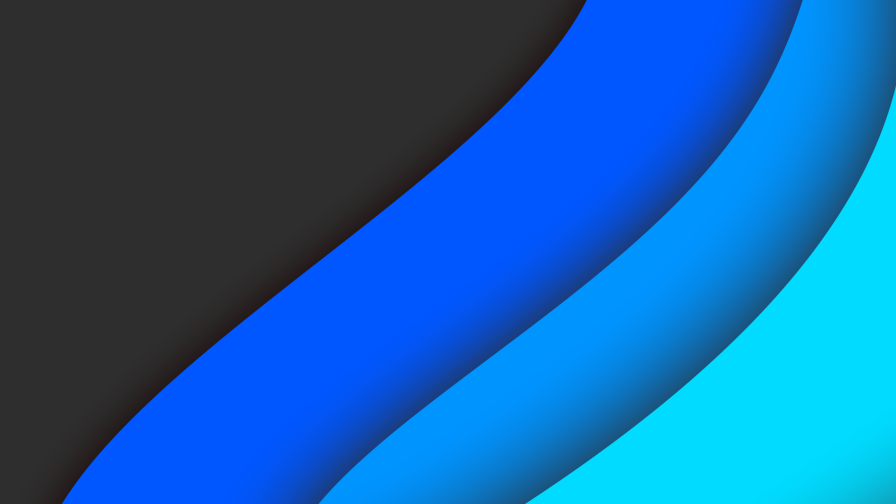
This background is drawn by a Shadertoy shader. Its source:

```glsl
// Layered paper-cut waves in blue, azure and cyan sweeping across a charcoal sheet.
#define CHARCOAL vec3(0.18, 0.18, 0.18)
#define BLUE vec3(0.0, 0.34, 1.0)
#define AZURE vec3(0.0, 0.58, 1.0)
#define CYAN vec3(0.0, 0.86, 1.0)
#define WARM_SHADE vec3(0.11, 0.04, 0.04)
#define COOL_SHADE vec3(0.16, 0.18, 0.20)

// Signed distance to a sheet whose left edge is a quartic x(y); positive inside.
float sheetDistance(vec2 p, float start, vec4 k) {
    float y = p.y;
    float edge = start + y * (k.x + y * (k.y + y * (k.z + y * k.w)));
    float slope = k.x + y * (2.0 * k.y + y * (3.0 * k.z + y * 4.0 * k.w));
    return (p.x - edge) / sqrt(1.0 + slope * slope);
}

// Shade the sheet below with a soft shadow, then lay the new sheet on top.
vec3 addSheet(vec3 below, vec3 sheet, vec3 shade, float dist, float width, float strength) {
    float falloff = clamp(1.0 + dist / width, 0.0, 1.0);
    vec3 shadowed = mix(below, shade, strength * falloff * falloff);
    float pixel = 1.0 / iResolution.y;
    return mix(shadowed, sheet, smoothstep(-0.75 * pixel, 0.75 * pixel, dist));
}

void mainImage(out vec4 fragColor, in vec2 fragCoord) {
    vec2 p = fragCoord / iResolution.xy * vec2(16.0 / 9.0, 1.0);

    // Edges from left to right; the last lies just beyond the lower right corner.
    float blueEdge = sheetDistance(p, 0.1227, vec4(0.618, 1.375, -0.9515, 0.0));
    float azureEdge = sheetDistance(p, 0.632, vec4(0.8294, 1.9015, -2.7702, 1.0));
    float cyanEdge = sheetDistance(p, 1.0417, vec4(1.53, -0.775, 0.0, 0.0));
    float cornerEdge = sheetDistance(p, 1.80, vec4(1.5, 0.0, 0.0, 0.0));

    // Stack the sheets from back to front.
    vec3 color = CHARCOAL;
    color = addSheet(color, BLUE, WARM_SHADE, blueEdge, 0.09, 0.6);
    color = addSheet(color, AZURE, COOL_SHADE, azureEdge, 0.16, 0.65);
    color = addSheet(color, CYAN, COOL_SHADE, cyanEdge, 0.23, 0.65);
    color = addSheet(color, CYAN, COOL_SHADE, cornerEdge, 0.20, 0.38);

    fragColor = vec4(color, 1.0);
}
```
